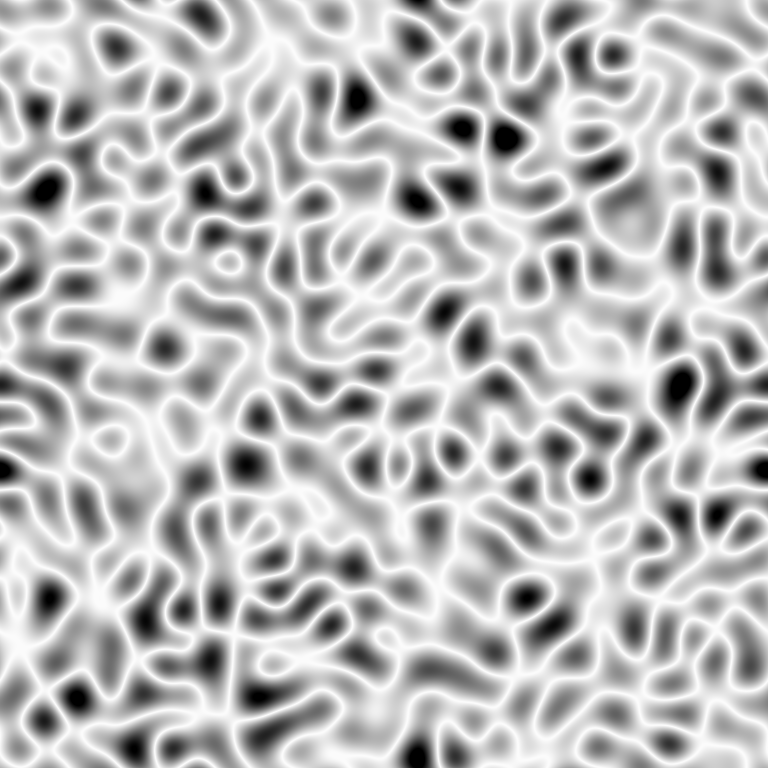
Reproduce this texture procedurally as a three.js fragment shader.

```glsl
// Smoky grey cells parted by thin white creases, as in ridged turbulence.
// Plane waves with whole-number frequencies are summed into a tiling random
// field; its distance from zero darkens the white ground.

varying vec2 vUv;

const float TAU = 6.2831853;
const int WAVES = 72;

float hash(float n) {
  return fract(sin(n * 12.9898) * 43758.5453);
}

// Sum of waves in evenly spread directions, scaled to unit deviation
float waveField(vec2 p) {
  float sum = 0.0;
  for (int i = 0; i < WAVES; i++) {
    float n = float(i) + 1.0;
    float angle = 0.5 * TAU * fract(n * 0.56984);
    float radius = mix(6.0, 17.0, fract(n * 0.75488));
    // Whole cycles across and up make the field wrap
    vec2 cycles = floor(radius * vec2(cos(angle), sin(angle)) + 0.5);
    sum += cos(TAU * (fract(dot(cycles, p)) + hash(n)));
  }
  return sum / sqrt(0.5 * float(WAVES));
}

void main() {
  float height = 0.348 * waveField(vUv);

  // Folding at zero forms the creases; the small term rounds their tips
  float darkness = sqrt(height * height + 0.0002);
  float grey = clamp(1.0 - darkness, 0.0, 1.0);

  gl_FragColor = vec4(vec3(grey), 1.0);
}
```
